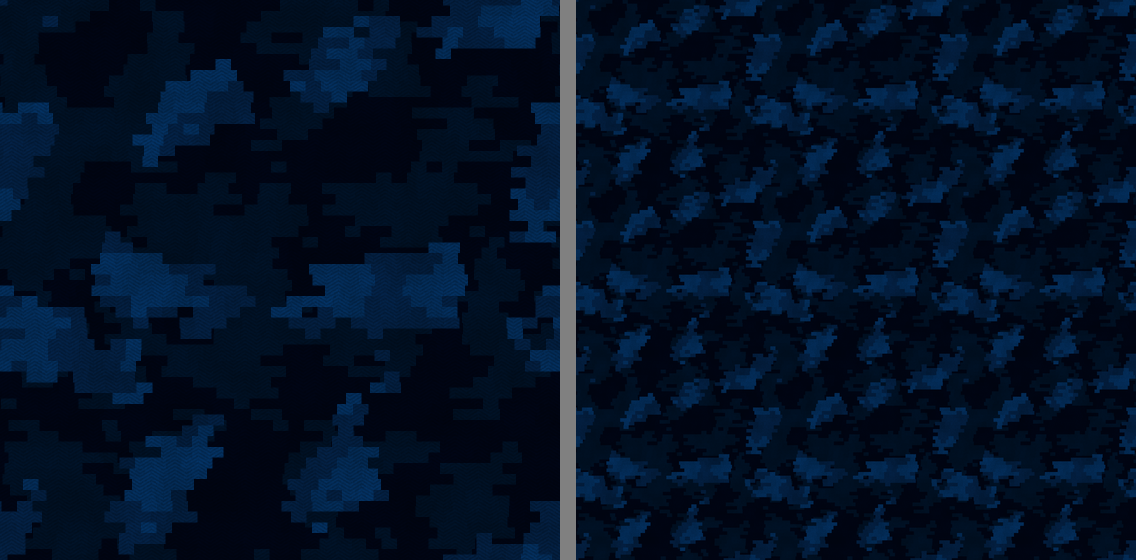
Left, the tile; right, the same tile 3 across and 3 down.
Give the GLSL for this pattern, as a WebGL 2 fragment shader.

```glsl
#version 300 es
precision highp float;

uniform vec2 u_resolution;
out vec4 fragColor;

const vec3 BLACK = vec3(0.00, 0.017, 0.07);
const vec3 NAVY = vec3(0.00, 0.06, 0.13);
const vec3 BLUE = vec3(0.01, 0.11, 0.23);
const vec3 BRIGHT = vec3(0.01, 0.16, 0.32);

const vec2 BLOCKS = vec2(36.0, 52.0);      // blocks across and up the tile
const vec2 TONGUES = vec2(17.0, 41.0);     // noise that pulls rows sideways
const float GROUND_SCALE = 6.0;
const float GROUND_LEVEL = 0.01;
const int PATCHES = 3;                     // blue patches per side
const vec2 PATCH_RADII = vec2(0.135, 0.064);
const vec2 PATCH_ANGLES = vec2(-0.45, 1.15);
const float PATCH_JITTER = 0.55;
const float BRIGHT_LEVEL = 0.06;
const float TONE_VARIATION = 0.22;
const vec2 WEAVE = vec2(24.0, 160.0);      // herringbone bands, threads
const float WEAVE_DEPTH = 0.10;
const float GRAIN_DEPTH = 0.12;
const int SAMPLES = 2;                     // antialiasing grid per side
const float TAU = 6.2831853;

vec3 hash(vec2 cell, float seed) {
    uvec3 v = uvec3(vec3(cell, seed)) * 1664525u + 1013904223u;
    v.x += v.y * v.z; v.y += v.z * v.x; v.z += v.x * v.y;
    v ^= v >> 16u;
    v.x += v.y * v.z; v.y += v.z * v.x; v.z += v.x * v.y;
    return vec3(v >> 8u) / 16777216.0;
}

float cornerSlope(vec2 cell, vec2 offset, vec2 period, float seed) {
    float angle = TAU * hash(mod(cell, period), seed).x;
    return dot(vec2(cos(angle), sin(angle)), offset);
}

// Gradient noise that wraps over the unit tile, centred on zero
float noise(vec2 p, vec2 period, float seed) {
    p *= period;
    vec2 i = floor(p), f = p - i, e = vec2(1.0, 0.0);
    vec2 w = f * f * f * (f * (f * 6.0 - 15.0) + 10.0);
    float low = mix(cornerSlope(i, f, period, seed),
                    cornerSlope(i + e.xy, f - e.xy, period, seed), w.x);
    float high = mix(cornerSlope(i + e.yx, f - e.yx, period, seed),
                     cornerSlope(i + e.xx, f - e.xx, period, seed), w.x);
    return mix(low, high, w.y);
}

// Centre of the block holding p (xy) and its random value (z)
vec3 block(vec2 p, float rise, float seed) {
    float row = floor(p.y * BLOCKS.y + rise);
    float shift = hash(vec2(mod(row, BLOCKS.y), 0.0), seed).x;
    float column = floor(p.x * BLOCKS.x + shift);
    vec2 cell = vec2(column, row);
    vec2 centre = (cell + 0.5 - vec2(shift, rise)) / BLOCKS;
    return vec3(centre, hash(mod(cell, BLOCKS), seed + 1.0).y - 0.5);
}

// Distance to the nearest slanted ellipse, 1.0 on its outline
float patchDistance(vec2 p) {
    float nearest = 10.0, count = float(PATCHES);
    for (int i = 0; i < PATCHES * PATCHES; i++) {
        vec2 cell = vec2(i % PATCHES, i / PATCHES);
        vec3 place = hash(cell, 11.0), shape = hash(cell, 12.0);
        vec2 stagger = vec2(0.0, cell.x / count);
        vec2 centre = (cell + stagger + PATCH_JITTER * (place.xy - 0.5)) / count;
        vec2 d = p - centre;
        d -= round(d);
        float angle = mix(PATCH_ANGLES.x, PATCH_ANGLES.y, shape.x);
        float c = cos(angle), s = sin(angle);
        d = vec2(c * d.x + s * d.y, c * d.y - s * d.x);
        nearest = min(nearest, length(d / PATCH_RADII) / mix(0.75, 1.25, shape.y));
    }
    return nearest;
}

vec3 camouflage(vec2 p) {
    // Ground: near-black and navy
    vec3 b = block(p, 0.0, 21.0);
    float ground = noise(b.xy, vec2(GROUND_SCALE), 31.0)
                 + 0.5 * noise(b.xy, vec2(2.0 * GROUND_SCALE + 1.0), 32.0)
                 + 0.45 * noise(b.xy, TONGUES, 33.0) + 0.12 * b.z;
    vec3 color = ground > GROUND_LEVEL ? NAVY : BLACK;

    // Patches on a half-step row grid: blue with brighter parts
    b = block(p, 0.5, 41.0);
    float edge = patchDistance(b.xy) + 0.8 * noise(b.xy, vec2(11.0), 51.0)
               + 0.65 * noise(b.xy, TONGUES, 52.0) + 0.15 * b.z;
    float glow = noise(b.xy, vec2(9.0), 53.0)
               + 0.4 * noise(b.xy, TONGUES, 54.0) + 0.1 * b.z;
    if (edge < 1.0) color = glow > BRIGHT_LEVEL ? BRIGHT : BLUE;

    return color * (1.0 + TONE_VARIATION * noise(b.xy, vec2(14.0), 61.0));
}

// Fine herringbone threads with a little grain
float fabric(vec2 p) {
    float zigzag = abs(fract(p.x * WEAVE.x) - 0.5) * 4.0;
    float thread = sin(TAU * (p.y * WEAVE.y + zigzag));
    float grain = hash(floor(p * 2.0 * WEAVE.y), 71.0).x - 0.5;
    return 1.0 + WEAVE_DEPTH * thread + GRAIN_DEPTH * grain;
}

void main() {
    vec3 color = vec3(0.0);
    for (int i = 0; i < SAMPLES * SAMPLES; i++) {
        vec2 offset = (vec2(i % SAMPLES, i / SAMPLES) + 0.5) / float(SAMPLES) - 0.5;
        color += camouflage((gl_FragCoord.xy + offset) / u_resolution);
    }
    color /= float(SAMPLES * SAMPLES);
    fragColor = vec4(color * fabric(gl_FragCoord.xy / u_resolution), 1.0);
}
```
